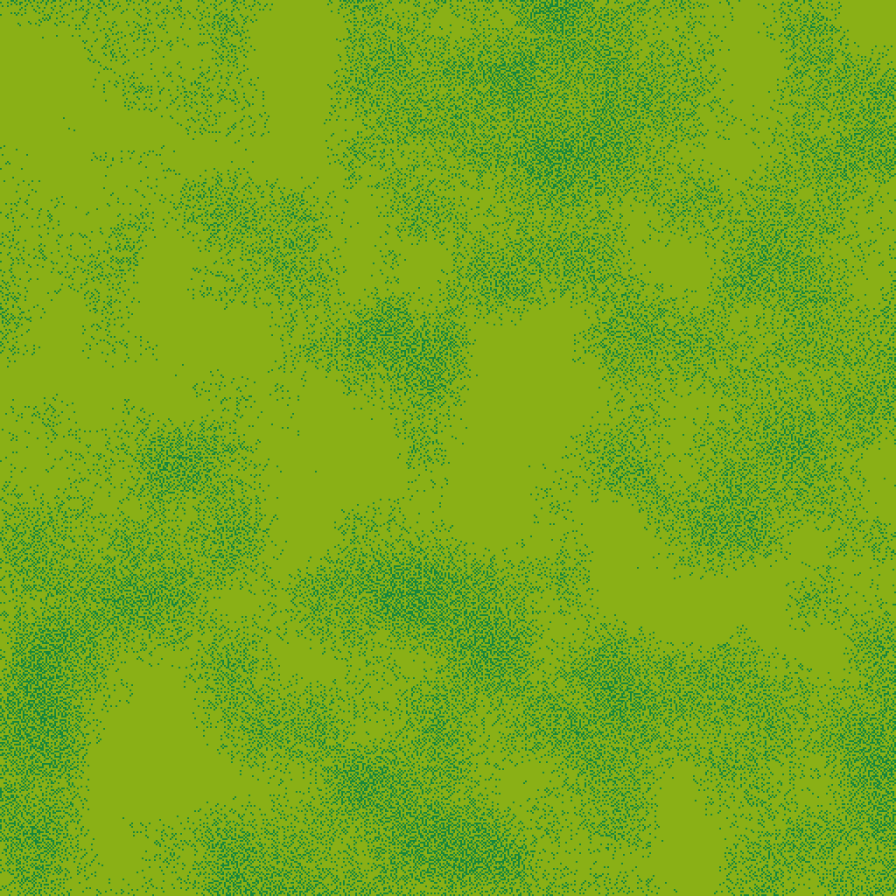
A WebGL 1 fragment shader for this texture:

```glsl
precision highp float;

uniform vec2 u_resolution;

const vec3 LIME = vec3(0.54, 0.69, 0.085);
const vec3 GREEN = vec3(0.09, 0.53, 0.235);
const float GRAINS = 512.0;      // grains across the canvas
const float PATCHES = 7.0;       // broadest patches across the canvas
const float MEAN_DENSITY = 0.152;
const float DENSITY_SLOPE = 1.06;

float hash(vec2 p, float seed) {
  vec3 q = fract(vec3(p.xyx) * vec3(0.1031, 0.1030, 0.0973) + seed * 0.137);
  q += dot(q, q.yzx + 33.33);
  return fract((q.x + q.y) * q.z);
}

float valueNoise(vec2 p, float seed) {
  vec2 cell = floor(p);
  vec2 f = fract(p);
  f = f * f * (3.0 - 2.0 * f);
  float low = mix(hash(cell, seed), hash(cell + vec2(1.0, 0.0), seed), f.x);
  float high = mix(hash(cell + vec2(0.0, 1.0), seed), hash(cell + 1.0, seed), f.x);
  return mix(low, high, f.y);
}

// Cloudy field that sets how thickly the grains lie.
float grainDensity(vec2 uv) {
  vec2 p = uv * PATCHES;
  float cloud = 0.38 * valueNoise(p + 3.7, 1.0)
              + 0.42 * valueNoise(p * 2.0 + 11.3, 2.0)
              + 0.20 * valueNoise(p * 4.0 + 23.9, 3.0);
  return MEAN_DENSITY + (cloud - 0.5) * DENSITY_SLOPE;
}

// High-pass noise remapped to an even spread, so grains keep apart.
float ditherThreshold(vec2 cell, float seed) {
  vec2 e = vec2(1.0, 0.0);
  float around = hash(cell + e.xy, seed) + hash(cell - e.xy, seed)
               + hash(cell + e.yx, seed) + hash(cell - e.yx, seed);
  return smoothstep(-0.72, 0.72, hash(cell, seed) - 0.25 * around);
}

float grain(vec2 cell) {
  float density = grainDensity((cell + 0.5) / GRAINS);
  return step(ditherThreshold(cell + 17.0, 5.0), density) * step(0.0, density);
}

// Blends neighbouring cells over one pixel at their shared borders.
float smoothGrains(vec2 p, float pixelWidth) {
  vec2 cell = floor(p - 0.5);
  vec2 f = fract(p - 0.5);
  vec2 t = clamp((f - 0.5) / min(pixelWidth, 1.0) + 0.5, 0.0, 1.0);
  float low = mix(grain(cell), grain(cell + vec2(1.0, 0.0)), t.x);
  float high = mix(grain(cell + vec2(0.0, 1.0)), grain(cell + 1.0), t.x);
  return mix(low, high, t.y);
}

void main() {
  float scale = GRAINS / min(u_resolution.x, u_resolution.y);
  float cover = smoothGrains(gl_FragCoord.xy * scale, scale);
  gl_FragColor = vec4(mix(LIME, GREEN, cover), 1.0);
}
```
